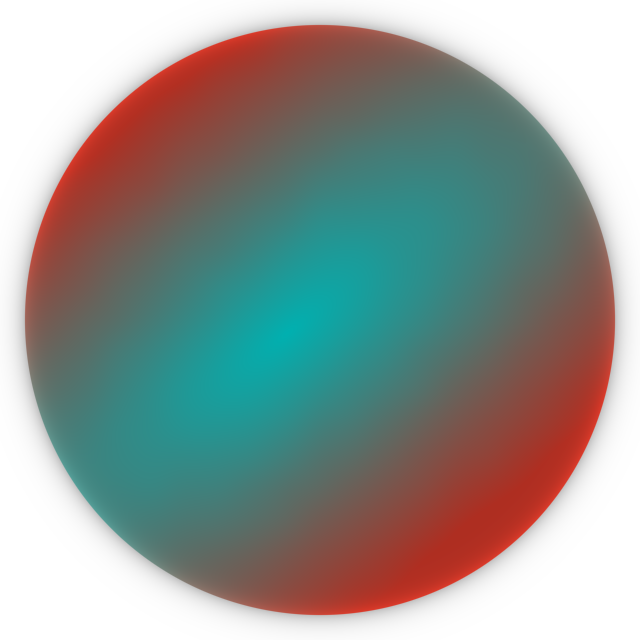
A Shadertoy shader for this background:

```glsl
// Soft-shadowed disc with a tilted teal core fading to red, faintly mottled.
#define RADIUS 0.461
#define CORE vec2(-0.051, -0.021)
#define TILT 0.685
#define STRETCH vec2(0.95, 2.42)
#define TEAL vec3(0.0, 0.69, 0.69)
#define RED vec3(0.68, 0.18, 0.13)
#define MOTTLE 0.05
#define RIM_WIDTH 0.014
#define RIM_GAIN 0.27
#define SHADOW_WIDTH 0.015
#define SHADOW_DEPTH 0.25

float hash(vec2 cell) {
    return fract(sin(dot(cell, vec2(127.1, 311.7))) * 43758.5453);
}

float valueNoise(vec2 p) {
    vec2 cell = floor(p);
    vec2 f = fract(p);
    f = f * f * (3.0 - 2.0 * f);
    float low = mix(hash(cell), hash(cell + vec2(1.0, 0.0)), f.x);
    float high = mix(hash(cell + vec2(0.0, 1.0)), hash(cell + 1.0), f.x);
    return mix(low, high, f.y);
}

// Distance from the core, measured along and across the tilted band
float bandDistance(vec2 p) {
    vec2 axis = vec2(cos(TILT), sin(TILT));
    vec2 q = p - CORE;
    vec2 local = vec2(dot(q, axis), dot(q, vec2(-axis.y, axis.x)));
    return length(local * STRETCH);
}

vec3 discColor(vec2 p, float depth) {
    float d = bandDistance(p);
    float clouds = 0.65 * valueNoise(p * 9.0 + 4.0) + 0.35 * valueNoise(p * 19.0);
    d += MOTTLE * (clouds - 0.5) * smoothstep(0.05, 0.3, d);
    vec3 color = mix(TEAL, RED, clamp(d, 0.0, 1.0));

    // Light gathered along the inner rim
    return color * (1.0 + RIM_GAIN * exp(-depth / RIM_WIDTH));
}

void mainImage(out vec4 fragColor, in vec2 fragCoord) {
    float side = min(iResolution.x, iResolution.y);
    vec2 p = (fragCoord - 0.5 * iResolution.xy) / side;
    float edge = length(p) - RADIUS;

    // White ground with a soft shadow around the disc
    float shadow = SHADOW_DEPTH * exp(-max(edge, 0.0) / SHADOW_WIDTH);
    vec3 ground = vec3(1.0 - shadow);

    float pixel = 1.0 / side;
    float cover = 1.0 - smoothstep(-0.75 * pixel, 0.75 * pixel, edge);
    vec3 color = mix(ground, discColor(p, max(-edge, 0.0)), cover);
    fragColor = vec4(color, 1.0);
}
```
